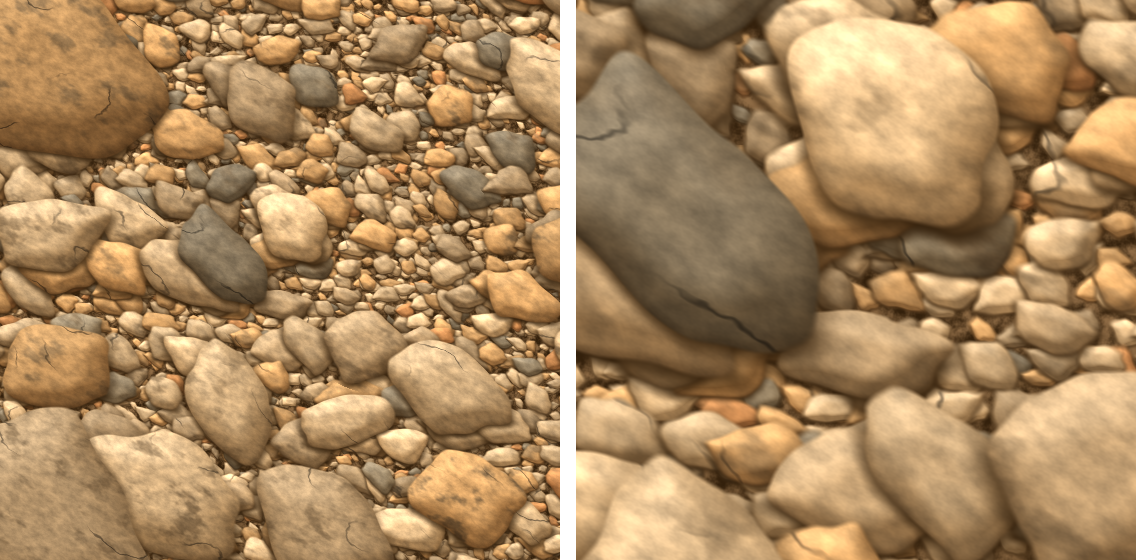
Left: the whole. Right: its middle third, enlarged.
Give the GLSL for this texture, as a three.js fragment shader.

```glsl
varying vec2 vUv;

const vec3 CREAM = vec3(0.95, 0.79, 0.585);
const vec3 OCHRE = vec3(0.91, 0.69, 0.44);
const vec3 ORANGE = vec3(0.92, 0.63, 0.38);
const vec3 TAUPE = vec3(0.79, 0.65, 0.475);
const vec3 SLATE = vec3(0.64, 0.56, 0.44);
const vec3 STAIN = vec3(0.50, 0.40, 0.28);
const vec3 SOIL = vec3(0.56, 0.42, 0.27);
const vec3 CREVICE = vec3(0.20, 0.125, 0.045);
const vec3 LIGHT = vec3(-0.298, 0.745, 0.596);

vec4 hash4(vec2 p) {
  vec4 q = fract(p.xyxy * vec4(0.1031, 0.1030, 0.0973, 0.1099));
  q += dot(q, q.wzxy + 33.33);
  return fract((q.xxyz + q.yzzw) * q.zywx);
}

vec2 rotate(vec2 v, float angle) {
  float c = cos(angle), s = sin(angle);
  return vec2(c * v.x - s * v.y, s * v.x + c * v.y);
}

float cornerSlope(vec2 corner, vec2 offset) {
  return dot(rotate(vec2(1.0, 0.0), 6.2832 * hash4(corner).x), offset);
}

// Gradient noise, about -0.7 to 0.7
float noise(vec2 p) {
  vec2 i = floor(p), f = fract(p);
  vec2 u = f * f * f * (f * (f * 6.0 - 15.0) + 10.0);
  vec2 e = vec2(1.0, 0.0);
  float low = mix(cornerSlope(i, f), cornerSlope(i + e, f - e), u.x);
  float high = mix(cornerSlope(i + e.yx, f - e.yx), cornerSlope(i + 1.0, f - 1.0), u.x);
  return mix(low, high, u.y);
}

float fbm(vec2 p) {
  float sum = 0.0, gain = 0.6;
  for (int i = 0; i < 4; i++) {
    sum += gain * noise(p);
    p = rotate(p, 0.6) * 2.1 + 13.7;
    gain *= 0.55;
  }
  return sum;
}

// Soft polygon of six random facets: x is the level (1 at the rim), yz its slope
vec3 facetForm(vec2 q, vec2 seed) {
  const float SHARPNESS = 8.0;
  vec3 sum = vec3(0.0);
  for (int i = 0; i < 6; i++) {
    vec4 h = hash4(seed * 97.0 + float(i) * vec2(3.1, 7.7));
    float angle = (float(i) + 0.9 * (h.x - 0.5)) * 1.0472;
    vec2 facet = rotate(vec2(1.0, 0.0), angle) / mix(0.78, 1.12, h.y);
    sum += exp(SHARPNESS * dot(q, facet)) * vec3(1.0, facet);
  }
  return vec3(log(sum.x) / SHARPNESS, sum.yz / sum.x);
}

vec3 stoneColour(float pick) {
  vec3 c = mix(CREAM, OCHRE, step(0.37, pick));
  c = mix(c, ORANGE, step(0.62, pick));
  c = mix(c, TAUPE, step(0.69, pick));
  return mix(c, SLATE, step(0.90, pick));
}

// Weathered surface: stains, short cracks and grain
vec3 weather(vec3 c, vec2 p, vec4 seed) {
  vec2 q = rotate(p, 0.5) * vec2(1.0, 1.7) + seed.zw * 40.0;
  float rough = fbm(q * 13.0);
  c = mix(c, STAIN, smoothstep(0.06, 0.36, rough) * mix(0.1, 0.85, seed.y));
  float crack = 1.0 - smoothstep(0.0, 0.035, abs(noise(q * 9.0 + 5.0) + 0.3 * rough));
  c *= 1.0 - 0.4 * crack * smoothstep(0.1, 0.35, noise(q * 7.0 + 31.0));
  return c * (1.0 + 0.34 * fbm(q * 42.0));
}

// Lays one lit stone and its contact shadow over the ground
vec3 paintStone(vec3 ground, vec2 p, vec2 center, float radius, vec4 seed) {
  float tilt = -0.4 + 1.2 * (seed.x - 0.5);
  vec2 stretch = vec2(1.25, mix(0.68, 0.95, seed.y));
  vec2 q = rotate(p - center, -tilt) / (radius * stretch);
  if (dot(q, q) > 3.0) return ground;
  q += 0.12 * vec2(noise(q * 1.7 + seed.zw * 50.0), noise(q * 1.7 + seed.xy * 50.0));
  vec3 form = facetForm(q, seed.xz);
  vec2 slope = rotate(form.yz / stretch, tilt);
  float dist = (form.x - 1.0) * radius;

  float below = 0.5 - 0.5 * slope.y / (length(slope) + 0.001);
  float reach = min(0.28 * radius, 0.016);
  float shadow = 1.0 - smoothstep(-0.002, reach, dist);
  ground = mix(ground, CREVICE, shadow * mix(0.15, 0.85, below));
  if (dist > 0.002) return ground;

  vec3 normal = normalize(vec3(slope * smoothstep(0.3, 1.05, form.x) * 1.2, 0.8));
  float shade = 0.60 + 0.58 * max(dot(normal, LIGHT), 0.0);
  shade *= 1.0 - 0.32 * smoothstep(0.84, 1.03, form.x) * mix(0.1, 1.0, below);
  vec3 c = weather(stoneColour(seed.w) * mix(0.86, 1.08, seed.z), p, seed);
  c *= pow(vec3(shade), vec3(0.9, 1.05, 1.3));
  return mix(c, ground, smoothstep(-0.002, 0.002, dist));
}

// One grid of scattered stones, the lower rows in front
vec3 paintLayer(vec3 ground, vec2 p, float cells, float level) {
  vec2 home = floor(p * cells);
  for (int j = 1; j >= -1; j--) {
    for (int i = -1; i <= 1; i++) {
      vec2 cell = home + vec2(float(i), float(j));
      vec4 place = hash4(cell + level * 185.0 + 60.0);
      vec4 seed = hash4(cell + level * 185.0 + 431.0);
      vec2 center = (cell + 0.5 + 0.6 * (place.xy - 0.5)) / cells;
      float far = smoothstep(0.4, 1.6, center.x + center.y);
      float chance = 1.0 - level * mix(0.35, 0.8, far);
      if (place.z < chance)
        ground = paintStone(ground, p, center, mix(0.32, 0.52, place.w) / cells, seed);
    }
  }
  return ground;
}

void main() {
  vec3 c = mix(CREVICE, SOIL, smoothstep(-0.35, 0.35, fbm(vUv * 70.0)));
  // Gravel first, then ever larger stones
  float cells = 48.0;
  for (int i = 0; i < 6; i++) {
    c = paintLayer(c, vUv, cells, float(i) / 5.0);
    cells *= 0.62;
  }
  // Two boulders at the left
  c = paintStone(c, vUv, vec2(0.09, 0.88), 0.19, vec4(0.44, 0.75, 0.0, 0.5));
  c = paintStone(c, vUv, vec2(0.07, 0.07), 0.18, vec4(0.42, 0.9, 0.3, 0.8));
  gl_FragColor = vec4(c, 1.0);
}
```
